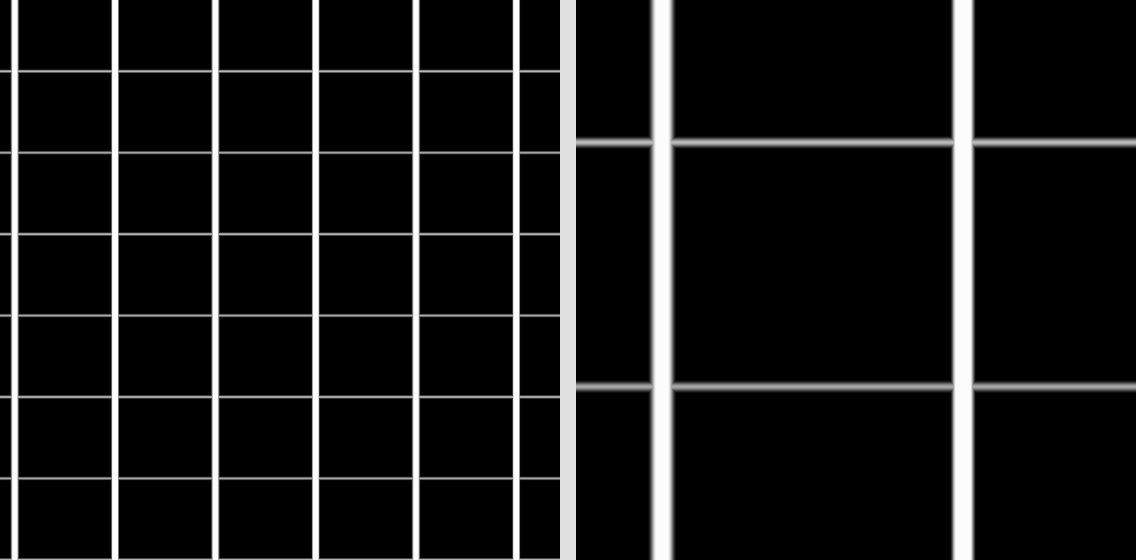
Left, the full canvas; right, a detail of the centre.
Write a Shadertoy shader that draws this pattern.

```glsl
// Draws a black field ruled by a rectangular grid: bold white vertical bars
// and thin grey horizontal rules, both with soft edges. Each family is a
// repeated 1D distance; small index-driven changes vary softness and tone.

const float PI = 3.14159265;

const vec3 FIELD_COLOUR = vec3(0.0);
const vec3 LINE_COLOUR = vec3(0.99);

// Spacing and first line position, in canvas units
const float BAR_PERIOD = 0.1791;
const float BAR_START = 0.0264;
const float RULE_PERIOD = 0.1454;
const float RULE_START = 0.0003;

// Index of the line nearest to a coordinate
float lineIndex(float x, float start, float period) {
    return floor((x - start) / period + 0.5);
}

// Distance to the centre of the line with the given index
float lineDistance(float x, float start, float period, float index) {
    return abs(x - start - index * period);
}

// Coverage of a line: 1 in its core, fading to 0 across its soft edge
float softLine(float distance, float halfWidth, float softness) {
    return 1.0 - smoothstep(halfWidth - softness, halfWidth + softness, distance);
}

// Alternates between +1 and -1 from line to line
float alternate(float index) {
    return cos(PI * index);
}

// Bold bars whose edge softness changes slightly from one to the next
float verticalBars(float x, float pixel) {
    float index = lineIndex(x, BAR_START, BAR_PERIOD);
    float distance = lineDistance(x, BAR_START, BAR_PERIOD, index);
    float softness = 0.0023 + 0.0004 * alternate(index);
    return softLine(distance, 0.0060, max(softness, 0.75 * pixel));
}

// Thin rules whose brightness changes slightly from one to the next
float horizontalRules(float y, float pixel) {
    float index = lineIndex(y, RULE_START, RULE_PERIOD);
    float distance = lineDistance(y, RULE_START, RULE_PERIOD, index);
    float tone = 0.70 + 0.04 * alternate(index);
    return tone * softLine(distance, 0.0021, max(0.0021, 0.75 * pixel));
}

void mainImage(out vec4 fragColor, in vec2 fragCoord) {
    vec2 uv = fragCoord / iResolution.xy;
    vec2 pixel = 1.0 / iResolution.xy;

    // The brighter line wins where the two families cross
    float light = max(verticalBars(uv.x, pixel.x), horizontalRules(uv.y, pixel.y));
    fragColor = vec4(mix(FIELD_COLOUR, LINE_COLOUR, light), 1.0);
}
```
